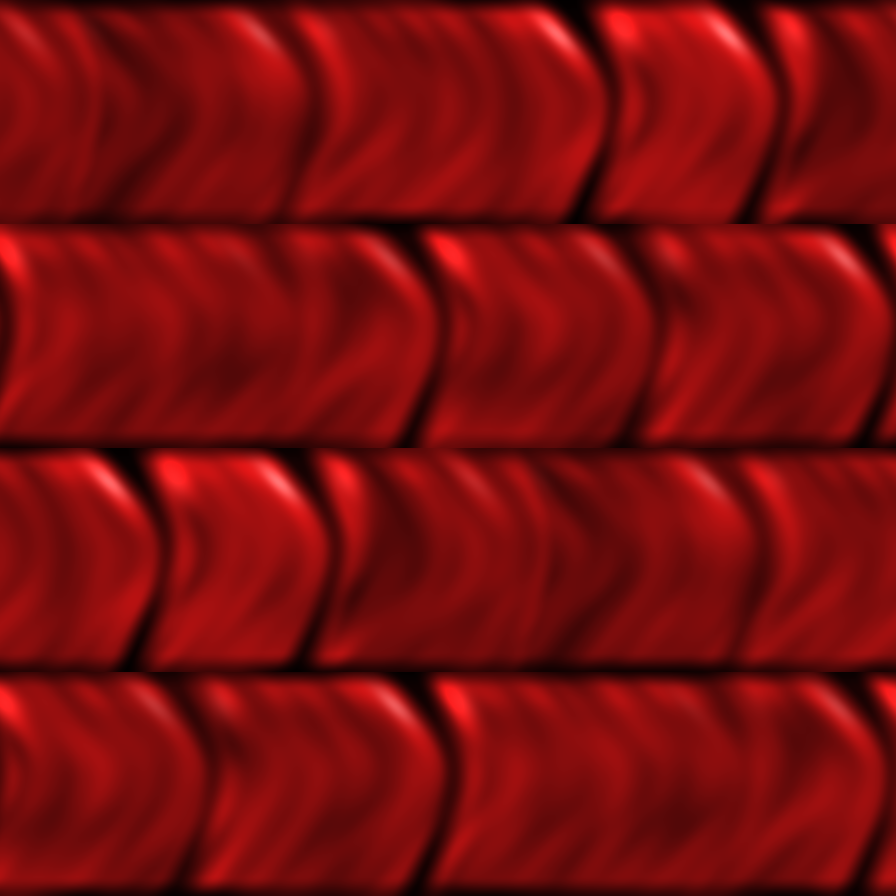
Give the GLSL for this pattern, as a three.js fragment shader.

```glsl
varying vec2 vUv;

const float ROWS = 4.0;

vec2 hashGradient(vec2 cell, vec2 period) {
  cell = mod(cell, period);
  float a = 6.2832 * fract(sin(dot(cell, vec2(127.1, 311.7))) * 4375.85);
  return vec2(cos(a), sin(a));
}

// Gradient noise that wraps after a whole period
float gradientNoise(vec2 p, vec2 period) {
  vec2 i = floor(p);
  vec2 f = fract(p);
  vec2 w = f * f * f * (f * (f * 6.0 - 15.0) + 10.0);
  vec2 e = vec2(1.0, 0.0);
  float a = dot(hashGradient(i, period), f);
  float b = dot(hashGradient(i + e.xy, period), f - e.xy);
  float c = dot(hashGradient(i + e.yx, period), f - e.yx);
  float d = dot(hashGradient(i + e.xx, period), f - e.xx);
  return mix(mix(a, b, w.x), mix(c, d, w.x), w.y);
}

float bump(float x, float center, float width) {
  float t = (x - center) / width;
  return exp(-t * t);
}

// Rounded chevron bend, with its own reach above and below the tip
float bend(float v, float upper, float lower) {
  float h = v - 0.55;
  return -(h > 0.0 ? upper : lower) * (sqrt(h * h + 0.04) - 0.2);
}

// Distance to a bent face, corrected for its slope
float faceDistance(float d, float v, float upper, float lower) {
  float h = v - 0.55;
  float slope = ROWS * (h > 0.0 ? upper : lower) * h / sqrt(h * h + 0.04);
  return (d - bend(v, upper, lower)) / sqrt(1.0 + slope * slope);
}

vec3 redRamp(float tone, float gloss) {
  vec3 red = vec3(1.0, 0.095, 0.095) * clamp(tone, 0.0, 0.98);
  return red + vec3(0.15, 0.5, 0.5) * gloss;
}

void main() {
  float row = floor(vUv.y * ROWS);
  float v = fract(vUv.y * ROWS);
  float odd = 1.0 - mod(row, 2.0);

  // Each pair of rows repeats half a width along
  float x = vUv.x + (row < 2.0 ? 0.5 : 0.0);
  vec4 edges = mix(vec4(0.085, 0.345, 0.677, 0.866), vec4(0.325, 0.488, 0.729, 0.997), odd);
  vec4 depths = mix(vec4(0.2, 0.5, 1.0, 0.9), vec4(0.15, 0.9, 0.7, 0.95), odd);
  vec4 shades = mix(vec4(-0.14, 0.0, 0.1, -0.06), vec4(0.0, 0.05, 0.0, 0.03), odd);

  // Chevron streaks in the body
  vec2 p = vec2(x - bend(v, 0.22, 0.22), mod(row, 2.0) + v);
  float broad = gradientNoise(p * vec2(10.0, 2.0), vec2(10.0, 4.0));
  float fine = gradientNoise(p * vec2(26.0, 3.0) + 0.5, vec2(26.0, 6.0));
  float tone = 0.49 + 0.18 * broad + 0.19 * fine;
  tone += (0.09 + 0.2 * fine) * bump(v, 0.9, 0.07);

  // Lit faces and the gaps between them, deepest at the corners
  float corner = max(smoothstep(0.72, 0.92, v), 1.0 - smoothstep(0.12, 0.4, v));
  float gap = 0.0;
  float gloss = 0.0;
  for (int k = 0; k < 4; k++) {
    float d = fract(x - edges[k] + 0.5) - 0.5;
    float depth = depths[k];
    float right = faceDistance(d, v, 0.25, 0.14);
    float left = faceDistance(d - 0.017, v, 0.12, 0.09);
    float opening = smoothstep(-0.008, 0.016, right) * (1.0 - smoothstep(-0.018, 0.012, left));
    gap = max(gap, opening * depth * mix(0.8, 1.0, corner));

    float body = smoothstep(0.0, 0.02, left) * (1.0 - smoothstep(0.08, 0.15, left));
    tone += shades[k] * body;

    float rightRim = bump(right, -0.015, 0.014);
    float leftRim = bump(left, 0.019, 0.018);
    tone += depth * rightRim * (0.06 + 0.3 * bump(v, 0.8, 0.17));
    tone += depth * leftRim * (0.07 + 0.36 * bump(v, 0.87, 0.12) + 0.3 * fine);
    gloss += depth * bump(right, -0.012, 0.009) * bump(v, 0.85, 0.08) * (0.7 + 0.8 * broad);
    gloss += 0.2 * depth * bump(left, 0.02, 0.012) * bump(v, 0.86, 0.07);
  }

  // Soft dark seams between rows, partly filled
  float inside = smoothstep(-0.01, 0.09, v) * (1.0 - smoothstep(0.92, 1.02, v));
  float fill = 0.36 + 0.7 * gradientNoise(vUv * vec2(10.0, 4.0) + 0.5, vec2(10.0, 4.0));
  float solid = mix(clamp(fill, 0.1, 0.75), 1.0, inside);
  float light = solid * (1.0 - 0.95 * gap);
  gl_FragColor = vec4(redRamp(tone * light, gloss * light * 0.7), 1.0);
}
```
